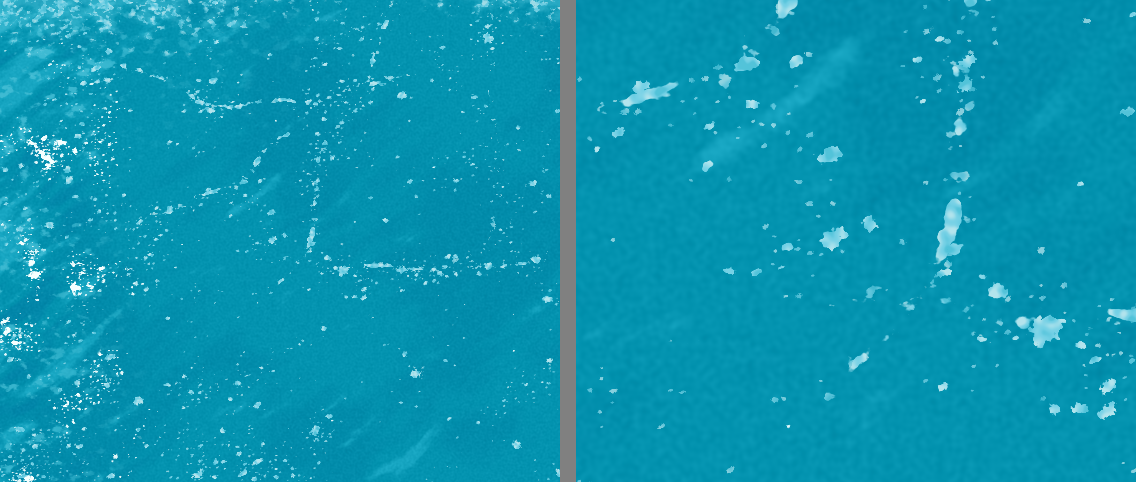
Left, the full canvas; right, a detail of the centre.
Give the GLSL for this texture, as a WebGL 1 fragment shader.

```glsl
precision highp float;
// Draws turquoise sea water seen from above, with foam lanes, flecks and sun glints.
uniform vec2 u_resolution;

const vec3 TROUGH = vec3(0.005, 0.505, 0.655);
const vec3 DEEP = vec3(0.005, 0.548, 0.668);
const vec3 WATER = vec3(0.012, 0.577, 0.688);
const vec3 SHEEN = vec3(0.09, 0.65, 0.76);
const vec3 HAZE = vec3(0.28, 0.75, 0.84);
const vec3 FOAM = vec3(0.48, 0.83, 0.91);
const vec3 CREAM = vec3(0.74, 0.91, 0.94);
const vec3 GLINT = vec3(0.96, 1.0, 1.0);
const float LANE_WIDTH = 0.011;
const float HALO_WIDTH = 0.03;
const float GRAIN = 0.028;

vec2 hash2(vec2 c) {
  vec3 q = fract(c.xyx * vec3(0.1031, 0.1030, 0.0973));
  q += dot(q, q.yzx + 33.33);
  return fract((q.xx + q.yz) * q.zy);
}

float corner(vec2 cell, vec2 f, vec2 o) { return dot(hash2(cell + o) * 2.0 - 1.0, f - o); }

// Gradient noise, roughly -1 to 1
float gnoise(vec2 p) {
  p += 100.0;
  vec2 i = floor(p), f = fract(p);
  vec2 u = f * f * f * (f * (f * 6.0 - 15.0) + 10.0);
  float low = mix(corner(i, f, vec2(0, 0)), corner(i, f, vec2(1, 0)), u.x);
  float high = mix(corner(i, f, vec2(0, 1)), corner(i, f, vec2(1, 1)), u.x);
  return 1.5 * mix(low, high, u.y);
}

float fbm(vec2 p) {
  float sum = 0.0, amp = 0.5;
  for (int i = 0; i < 4; i++) {
    sum += amp * gnoise(p);
    p = mat2(1.6, 1.2, -1.2, 1.6) * p + 7.3;
    amp *= 0.5;
  }
  return sum;
}

// Distance to the nearest wandering foam lane
float laneDistance(vec2 p) {
  vec2 q = p + 0.04 * vec2(gnoise(p * 5.0), gnoise(p * 5.0 + 40.0)) + 0.012 * gnoise(p * 17.0);
  float rising = abs(q.x - 0.41 - 0.42 * q.y) + max(0.0, 0.4 - q.y);
  float across = abs(q.y - 0.43 - 0.03 * q.x) + max(0.0, 0.56 - q.x);
  float bow = q.x - 0.55;
  float upper = abs(q.y - 0.79 - 0.6 * bow * bow) + max(0.0, abs(bow) - 0.3);
  float right = abs(q.x - 1.02) + max(0.0, 0.5 - q.y) + 0.004;
  float crest = abs(q.y - 0.34 - 0.6 * q.x) * 0.86 + max(0.0, abs(q.x - 0.47) - 0.15);
  float web = abs(gnoise(p * 4.5 + 9.0)) * 0.17 + 0.012;
  return min(min(min(rising, across), min(upper, right)), min(crest, web));
}

float leftSide(vec2 p) { return 1.0 - smoothstep(0.02, 0.36, p.x + 0.08 * gnoise(p * 4.0)); }

// Chance of a foam fleck at a place
float foamDensity(vec2 p) {
  float d = laneDistance(p) / HALO_WIDTH;
  vec2 q = (p - vec2(0.40, 0.16)) / vec2(0.19, 0.21);
  float patchy = smoothstep(-0.25, 0.45, gnoise(p * 8.0 + 3.0));
  return 0.004 + patchy * (0.38 * exp(-d * d) + 0.3 * exp(-dot(q, q)) + 0.16 * leftSide(p));
}

float glintDensity(vec2 p) {
  float cluster = smoothstep(0.02, 0.5, gnoise(p * vec2(11.0, 8.0) + 21.0));
  return 0.75 * cluster * leftSide(p) * (1.0 - smoothstep(0.75, 0.95, p.y));
}

// One ragged blob per cell; kind 0 is foam, kind 1 is glint
float blobs(vec2 p, float scale, int kind) {
  vec2 g = p * scale, cell = floor(g);
  vec2 place = hash2(cell + scale), shape = hash2(cell + scale + 57.0);
  float radius = mix(0.13, 0.36, shape.x * shape.x);
  vec2 centre = cell + 0.5 + (place - 0.5) * (0.92 - 2.0 * radius);
  vec2 d = g - centre;
  d.y = d.y * mix(1.0, 1.8, shape.y) - d.x * (place.x - 0.3) * 0.7;
  float edge = length(d) + radius * (0.5 * gnoise(g * 4.0) + 0.4 * gnoise(g * 9.0));
  float soft = min(0.6 * scale / u_resolution.y, 0.2);
  float chance = kind == 0 ? foamDensity(centre / scale) : glintDensity(centre / scale);
  float present = step(hash2(cell + scale + 113.0).x, chance);
  return present * (1.0 - smoothstep(radius - soft, radius + soft, edge));
}

void main() {
  vec2 p = gl_FragCoord.xy / u_resolution.y;
  float left = leftSide(p);
  float top = smoothstep(0.6, 1.0, p.y) * (1.0 - smoothstep(0.3, 0.9, p.x));
  float fine = fbm(p * vec2(30.0, 42.0) + 11.0);
  float finest = fbm(p * vec2(60.0, 78.0) + 17.0);
  float clumps = fbm(p * vec2(21.0, 29.0));

  // Water body with slanted wave streaks and a thin haze of bubbles
  vec2 slant = mat2(0.8, -0.6, 0.6, 0.8) * p + 0.03 * gnoise(p * 4.0 + 60.0);
  float streak = fbm(slant * vec2(5.0, 21.0));
  vec3 col = mix(DEEP, WATER, smoothstep(-0.25, 0.06, fbm(p * 2.5 + 5.0) + 0.4 * streak));
  col = mix(col, TROUGH, 0.6 * left * smoothstep(0.05, 0.35, -streak));
  col = mix(col, SHEEN, smoothstep(0.2, 0.5, streak + 0.25 * fine + 0.27 * left + 0.15 * top - 0.04));
  col += GRAIN * (gnoise(p * 190.0) + 0.4 * gnoise(p * 70.0));
  float haze = smoothstep(0.1, 0.32, fine + 0.35 * streak);
  col = mix(col, HAZE, haze * min(0.75 * left + 0.4 * top, 0.8));

  // Foam: lane strands, dotted fringes, scattered flecks and breaking surf
  float d = laneDistance(p) / LANE_WIDTH;
  float strand = smoothstep(0.0, 0.06, clumps + 0.25 * finest - mix(0.8, 0.05, exp(-d * d)));
  float fringe = smoothstep(0.0, 0.08, finest - mix(0.7, 0.17, exp(-0.25 * d * d)));
  float flecks = max(blobs(p, 33.0, 0), blobs(p + 0.013, 62.0, 0));
  flecks = max(flecks, 0.75 * blobs(p + 0.007, 125.0, 0));
  float level = (p.y - 0.92 - 0.22 * p.x * p.x) / 0.08;
  level = clamp(max(level, (p.y - 0.97 + 0.2 * (p.x - 1.08)) / 0.05), -2.0, 1.0);
  float spray = level + 2.0 * clumps;
  col = mix(col, HAZE, 0.55 * smoothstep(-0.3, 0.9, spray + fine));
  float surf = smoothstep(0.0, 0.16, finest + 0.5 * fine + 0.14 * spray - 0.12) * smoothstep(-0.6, 0.3, spray);
  float foam = max(max(strand, 0.8 * fringe), max(flecks, 0.85 * surf));
  float froth = gnoise(p * 125.0) + 0.7 * gnoise(p * 60.0);
  vec3 foamColour = mix(FOAM, CREAM, smoothstep(-0.2, 0.5, froth));
  foamColour = mix(foamColour, HAZE, 0.7 * smoothstep(0.15, 0.6, -froth));
  col = mix(col, foamColour, 0.95 * foam);

  // Sun glints: sparks and larger torn flares
  float glow = glintDensity(p);
  float glint = max(blobs(p + 0.004, 80.0, 1), blobs(p, 130.0, 1));
  float flare = smoothstep(0.0, 0.07, fbm(p * vec2(36.0, 46.0) + 31.0) - 0.38 + 0.45 * glow);
  col = mix(col, GLINT, max(0.92 * glint, flare * smoothstep(0.03, 0.18, glow)));
  gl_FragColor = vec4(clamp(col, 0.0, 1.0), 1.0);
}
```
